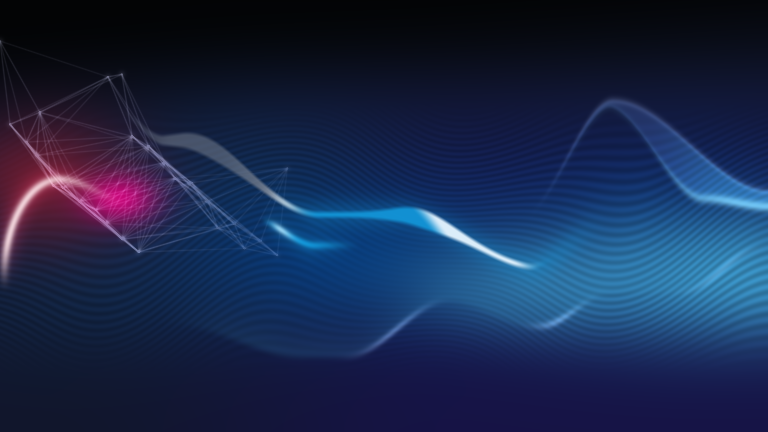
A Shadertoy shader for this background:

```glsl
// Flowing light ribbons over a dark blue field with fine wavy lines,
// and a web of thin links around a magenta glow. Ribbons are height curves
// built from ramps; web nodes come from a sine hash and link when near.

const vec3 BLACK = vec3(.01, .015, .02);
const vec3 NAVY = vec3(.065, .085, .17);
const vec3 INDIGO = vec3(.085, .075, .27);
const vec3 BLUE = vec3(.02, .24, .5);
const vec3 TEAL = vec3(.06, .18, .32);
const vec3 CYAN = vec3(.22, .56, .74);
const vec3 RED = vec3(.46, .11, .19);
const vec3 MAGENTA = vec3(.84, .02, .5);
const vec3 SKY = vec3(.07, .58, .84);
const vec3 WHITE = vec3(.9, .96, 1.);
const vec3 MIST = vec3(.42, .46, .53);
const vec3 WEB = vec3(.62, .62, .72);
const int NODES = 26;
const float LINK_REACH = .27;
const float LINK_WIDTH = .0013;
const float LINE_DENSITY = 60.;
const float LINE_CONTRAST = .11;

float hash(float n) { return fract(sin(n * 127.1) * 43758.5453); }

float rise(float a, float b, float x) { return smoothstep(a, b, x); }

float fall(float a, float b, float x) { return 1. - smoothstep(a, b, x); }

float bump(float x, float center, float width) {
  float d = (x - center) / width;
  return exp(-d * d);
}

float glow(vec2 p, float x, float y, float rx, float ry) {
  return bump(p.x, x, rx) * bump(p.y, y, ry);
}

float band(float d, float halfWidth, float soft) {
  return fall(halfWidth - soft, halfWidth + soft, abs(d));
}

float segment(vec2 p, vec2 a, vec2 b) {
  vec2 ab = b - a;
  return length(p - a - ab * clamp(dot(p - a, ab) / dot(ab, ab), 0., 1.));
}

// The first nodes form the raised outline, the rest scatter below it
vec2 node(int i) {
  if (i == 0) return vec2(0., .905);
  if (i == 1) return vec2(.25, .822);
  if (i == 2) return vec2(.282, .828);
  if (i == 3) return vec2(.092, .74);
  float n = float(i), x = .68 * fract(n * .618);
  return vec2(x, mix(.37, .74 - .15 * x, fract(n * .755 + .25 * hash(n))));
}

float web(vec2 p, float px) {
  float light = 0.;
  for (int i = 0; i < NODES; i++) {
    vec2 a = node(i);
    light += .12 * bump(distance(p, a), 0., .008);
    for (int j = i + 1; j < NODES; j++) {
      vec2 b = node(j);
      float reach = distance(a, b) / LINK_REACH;
      if (reach < 1.)
        light += .25 * (1. - .6 * reach * reach) * band(segment(p, a, b), LINK_WIDTH, px);
    }
  }
  return min(light, .6) * (1. - .5 * rise(.35, .6, p.x));
}

vec3 background(vec2 p) {
  vec3 c = mix(NAVY, BLACK, rise(.7, 1.04, p.y + .07 * (1.3 - p.x)));
  c = mix(c, INDIGO, rise(.1, 1.1, p.x) * fall(.5, .92, p.y));
  c = mix(c, TEAL, .75 * glow(p, .6, .55, .36, .2));
  c = mix(c, TEAL, .5 * glow(p, .25, .33, .45, .17));
  c = mix(c, BLUE, .85 * glow(p, .82, .41, .36, .16));
  c = mix(c, BLUE, .6 * glow(p, 1.55, .46, .45, .22));
  c = mix(c, CYAN, .6 * glow(p, 1.25, .34, .27, .11));
  return mix(c, CYAN, .92 * glow(p, 1.72, .36, .42, .15));
}

void mainImage(out vec4 fragColor, in vec2 fragCoord) {
  vec2 p = fragCoord / iResolution.y;
  float x = p.x, y = p.y, px = 1. / iResolution.y;
  vec3 c = background(p);

  // Fine wavy lines, faint where the blue glow is smooth
  float warp = .08 * sin(5. * x + 3. * y) + .035 * sin(11. * x - 5. * y);
  float lineShown = rise(.12, .28, y) * fall(.62, .78, y) * (1. - .9 * glow(p, .95, .36, .35, .16));
  c *= 1. + LINE_CONTRAST * lineShown * sin(6.2832 * LINE_DENSITY * (y + warp));

  // Warm glow and web
  c = mix(c, RED, .85 * glow(p, .1, .58, .2, .14));
  c = mix(c, MAGENTA, .9 * glow(p, .275, .54, .085, .055));
  if (x < .72) c += (WEB - .3 * c) * web(p, px);

  // Low ribbon: soft haze with three bright crests
  float low = y - .25 + .075 * rise(.4, .7, x) - .13 * rise(.8, 1.04, x)
    + .06 * rise(1.04, 1.24, x) - .08 * rise(1.25, 1.42, x) - .1 * rise(1.58, 1.76, x);
  float crests = bump(x, .91, .07) + bump(x, 1.29, .05) + .6 * bump(x, 1.67, .06);
  float haze = rise(-.015, .012, low) * exp(-max(low, 0.) * 16.);
  c = mix(c, CYAN, .22 * rise(.35, .65, x) * haze);
  c += MIST * .5 * crests * bump(low, 0., .009);

  // Right ribbon: translucent sheet with a bright lower rim
  float climb = .27 * fall(1.2, 1.42, x);
  float upper = .768 - .21 * rise(1.42, 1.78, x) - climb;
  float lower = .755 - .215 * rise(1.4, 1.63, x) - .018 * rise(1.63, 1.78, x) - climb;
  float shown = rise(1.22, 1.42, x), rim = rise(1.48, 1.72, x);
  float sheet = rise(-.006, .006, y - lower) * rise(-.006, .006, upper - y);
  c += shown * sheet * mix(vec3(.07, .1, .15), vec3(.09, .22, .26), rim);
  c += MIST * shown * .22 * bump(y, upper, .009);
  c = mix(c, CYAN + .25, shown * (.08 + .8 * rim) * bump(y, lower, .011));

  // Main ribbon: grey veil, then sky blue, then white
  float mid = y - .675 - .07 * fall(.27, .38, x) + .172 * rise(.42, .74, x)
    + .122 * rise(.92, 1.25, x) - .1 * rise(1.22, 1.42, x);
  float thick = .006 + .016 * bump(x, .49, .1) + .015 * bump(x, .98, .09);
  vec3 tint = mix(MIST, SKY, rise(.62, .74, x));
  tint = mix(tint, WHITE, .6 * bump(x, .66, .035));
  tint = mix(tint, WHITE, rise(.97, 1.03, x + 1.2 * mid) * fall(1.19, 1.27, x));
  float opacity = mix(.6, .95, rise(.5, .66, x)) * rise(.27, .4, x) * fall(1.18, 1.29, x);
  c = mix(c, SKY, .28 * rise(.6, .76, x) * fall(1.26, 1.42, x) * bump(mid, 0., .035));
  c = mix(c, tint, opacity * band(mid, thick, .004 + px));

  // Short blue ribbon
  float arc = y - .492 + .06 * rise(.59, .73, x);
  float arcShown = rise(.6, .65, x) * fall(.7, .84, x);
  c = mix(c, SKY, .22 * arcShown * bump(arc, 0., .03));
  c = mix(c, mix(SKY, WHITE, .6 * bump(x, .65, .025)), arcShown * bump(arc, 0., .009));

  // Left arch: a quarter ellipse that eases into the magenta glow
  vec2 radius = vec2(.13, .225), q = (p - vec2(.14, .36)) / radius;
  float arch = (length(q) - 1.) * length(q) / max(length(q / radius), .01);
  if (x > .14) arch = y - .585 + .06 * rise(.14, .32, x);
  float archShown = rise(.32, .45, y) * fall(.06, .3, x);
  c += RED * .4 * archShown * bump(arch, 0., .03);
  c = mix(c, vec3(.98, .88, .9), .9 * archShown * bump(arch, 0., .01));

  fragColor = vec4(clamp(c, 0., 1.), 1.);
}
```
